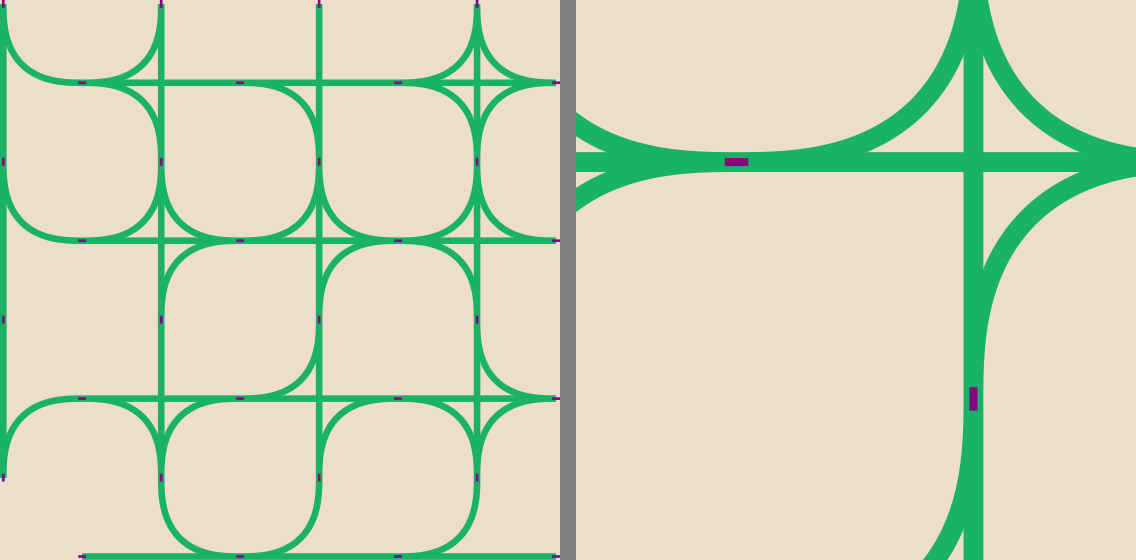
Left: the whole. Right: its middle third, enlarged.
Reproduce this pattern procedurally as a WebGL 1 fragment shader.

```glsl
precision highp float;

uniform vec2 u_resolution;

#define CELL 0.282
#define FIRST_CROSSING vec2(0.0059, 0.1478)
#define LAST_TILE 3.0
#define LINE_HALF 0.0059
#define MARK_HALF vec2(0.0070, 0.0024)
#define BEND_POWER 2.6
#define PAPER vec3(0.93, 0.87, 0.80)
#define TRACK vec3(0.10, 0.70, 0.40)
#define MARK vec3(0.50, 0.04, 0.50)

// Bends present in each tile: 1 up-left, 2 up-right, 4 down-left, 8 down-right
float bendMask(vec2 tile) {
    vec4 row = vec4(2.0, 5.0, 4.0, 15.0);
    if (tile.y > 0.5) row = vec4(2.0, 11.0, 11.0, 7.0);
    if (tile.y > 1.5) row = vec4(8.0, 12.0, 9.0, 14.0);
    if (tile.y > 2.5) row = vec4(0.0, 2.0, 1.0, 1.0);
    vec4 column = vec4(equal(vec4(0.0, 1.0, 2.0, 3.0), vec4(tile.x)));
    return dot(row, column);
}

// Distance to a squarish quarter bend joining two neighbouring edge midpoints
float bendDistance(vec2 local, vec2 corner) {
    float radius = 0.5 * CELL;
    vec2 q = max(1.0 - local * corner / radius, 0.0001);
    vec2 powered = pow(q, vec2(BEND_POWER));
    float r = pow(powered.x + powered.y, 1.0 / BEND_POWER);
    vec2 gradient = pow(q / r, vec2(BEND_POWER - 1.0));
    return radius * abs(r - 1.0) / length(gradient);
}

float trackDistance(vec2 grid) {
    vec2 tile = floor(grid + 0.5);
    vec2 local = (grid - tile) * CELL;
    float d = 1.0;
    if (tile.y < 0.0 || tile.x > LAST_TILE) return d;

    // Straight tracks
    if (tile.x > 0.5) d = min(d, abs(local.y));
    if (tile.y < LAST_TILE - 0.5) d = min(d, abs(local.x));

    // Bends in the four corners
    float mask = bendMask(tile);
    for (int i = 0; i < 4; i++) {
        float k = float(i);
        vec2 corner = vec2(mod(k, 2.0), floor(k / 2.0)) * 2.0 - 1.0;
        float present = mod(floor((mask + 0.5) / exp2(k)), 2.0);
        if (present > 0.5) d = min(d, bendDistance(local, corner));
    }
    return d;
}

float boxDistance(vec2 p, vec2 halfSize) {
    vec2 d = abs(p) - halfSize;
    return max(d.x, d.y);
}

// Small dashes where tracks cross the tile edges
float markDistance(vec2 grid) {
    vec2 onVertical = (fract(grid + vec2(0.5, 0.0)) - 0.5) * CELL;
    vec2 onHorizontal = (fract(grid + vec2(0.0, 0.5)) - 0.5) * CELL;
    return min(boxDistance(onVertical, MARK_HALF.yx),
               boxDistance(onHorizontal, MARK_HALF));
}

float coverage(float d, float pixel) {
    return clamp(0.5 - d / pixel, 0.0, 1.0);
}

void main() {
    vec2 p = gl_FragCoord.xy / u_resolution;
    p.y = 1.0 - p.y;
    vec2 grid = (p - FIRST_CROSSING) / CELL;
    float pixel = 1.0 / min(u_resolution.x, u_resolution.y);

    vec3 color = mix(PAPER, TRACK, coverage(trackDistance(grid) - LINE_HALF, pixel));
    color = mix(color, MARK, coverage(markDistance(grid), pixel));
    gl_FragColor = vec4(color, 1.0);
}
```
